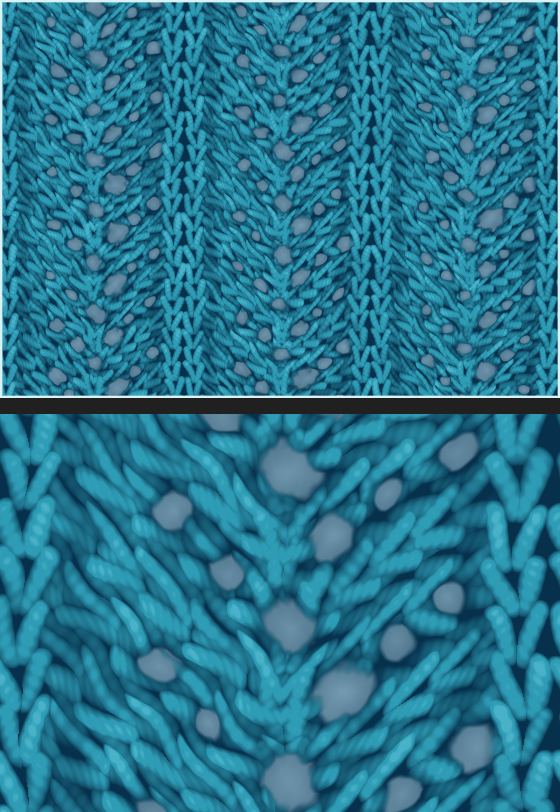
Top: the whole. Bottom: its middle third, enlarged.
Give the GLSL for this texture, as a WebGL 2 fragment shader.

```glsl
#version 300 es
precision highp float;
uniform vec2 u_resolution;
out vec4 outColor;

const vec3 DEEP = vec3(0.025, 0.19, 0.30);
const vec3 SHADE = vec3(0.08, 0.35, 0.45);
const vec3 TEAL = vec3(0.13, 0.47, 0.57);
const vec3 LIGHT = vec3(0.18, 0.61, 0.71);
const vec3 GLINT = vec3(0.36, 0.76, 0.84);
const vec3 BACKING = vec3(0.38, 0.53, 0.62);
const vec3 MARGIN = vec3(0.85, 0.95, 0.96);

// Sizes in canvas heights
const float PANEL_WIDTH = 0.47;
const float LACE_HEIGHT = 0.128;
const float MARGIN_WIDTH = 0.006;

float hash(vec2 p) {
  p = fract(p * vec2(0.1731, 0.3197) + 0.37);
  p += dot(p, p.yx + 19.19);
  return fract(p.x * p.y * 7.31);
}

// Layered sines make the hand-knit unevenness
vec2 wobble(vec2 p) {
  vec2 broad = sin(p.yx * vec2(19.0, 23.0) + p * 11.0);
  vec2 fine = sin(p.yx * vec2(67.0, 53.0) - p * 41.0 + 1.7);
  return broad * 0.0035 + fine * 0.0030;
}

// Uneven light and shadow, about -1 to 1
float patches(vec2 p) {
  vec2 bend = 1.6 * sin(p.yx * vec2(17.0, 29.0));
  vec2 wave = sin(p * vec2(47.0, 39.0) + bend);
  return 0.6 * wave.x * wave.y + 0.4 * sin(dot(p, vec2(83.0, -71.0)) + bend.x);
}

float segmentDistance(vec2 p, vec2 a, vec2 b) {
  vec2 ab = b - a;
  return length(p - a - ab * clamp(dot(p - a, ab) / dot(ab, ab), 0.0, 1.0));
}

// Height of a chain of V stitches; q.x runs along it, q.y across it
float chain(vec2 q, float stitch, float halfWidth, float seed) {
  float side = q.y < 0.0 ? 0.0 : 1.0;
  q.y = abs(q.y);
  float cell = floor(q.x / stitch);
  float radius = halfWidth * 0.50;
  float height = 0.0;
  for (int k = -1; k <= 1; k++) {
    float id = cell + float(k);
    float vary = hash(vec2(id, seed * 7.0 + side));
    vec2 local = q - vec2((id + 0.5) * stitch, (vary - 0.5) * halfWidth * 0.3);
    vec2 a = vec2(-0.44 * stitch, 0.22 * halfWidth);
    vec2 b = vec2(0.44 * stitch, 0.80 * halfWidth);
    float d = segmentDistance(local, a, b) / radius;
    float dome = max(0.0, 1.0 - d * d);
    float lift = 0.92 + 0.30 * local.x / stitch + 0.32 * (vary - 0.5);
    height = max(height, dome * lift);
  }
  float ply = sin((q.x * 1.6 + q.y * 1.3) * 310.0);
  return height * (0.95 + 0.08 * ply);
}

// Sloping cords that rise away from the spine on both sides
float chevrons(vec2 p, float shift, float seed) {
  bool left = p.x < 0.0;
  float slope = left ? 0.85 : 0.65;
  float stitch = left ? 0.056 : 0.044;
  float pitch = LACE_HEIGHT * 0.5;
  float run = sqrt(1.0 + slope * slope);
  float v = (p.y - slope * abs(p.x)) / pitch + shift;
  float row = floor(v);
  float offset = fract(v) - 0.5;
  float phase = hash(vec2(row, seed)) * stitch;
  vec2 along = vec2(abs(p.x) * run + phase, offset * pitch / run);
  float fade = 1.0 - smoothstep(0.42, 0.5, abs(offset));
  return chain(along, stitch, 0.0205, row + seed) * fade;
}

// Distance from the nearest eyelet centre in units of its radius
float eyelets(vec2 p, float seed) {
  float nearest = 9.0;
  for (int j = -2; j <= 3; j++) {
    float f = float(j);
    float centerY = j <= 0 ? -0.095 - 0.048 * f : -0.067 + 0.041 * f;
    float v = (p.y - centerY) / LACE_HEIGHT + 0.5;
    float vary = hash(vec2(floor(v) + 5.0 * f, seed + 3.0));
    vec2 local = vec2(p.x - 0.05 * f - (vary - 0.5) * 0.018, (fract(v) - 0.5) * LACE_HEIGHT);
    local.y += local.x * (j > 0 ? -0.25 : 0.15);
    float size = j == 1 ? 0.032 : j == 0 ? 0.027 : 0.021;
    float radius = size * mix(0.72, 1.12, vary);
    nearest = min(nearest, length(local * vec2(0.95, 1.05)) / radius);
  }
  vec2 ripple = sin(p * 190.0 + seed);
  return nearest + 0.09 * ripple.x * ripple.y;
}

vec3 yarnColor(float height) {
  vec3 color = mix(DEEP, SHADE, smoothstep(0.06, 0.34, height));
  color = mix(color, TEAL, smoothstep(0.28, 0.54, height));
  color = mix(color, LIGHT, smoothstep(0.50, 0.80, height));
  return mix(color, GLINT, 0.6 * smoothstep(0.92, 1.20, height));
}

void main() {
  vec2 p = gl_FragCoord.xy / u_resolution.y;
  vec2 canvas = vec2(u_resolution.x / u_resolution.y, 1.0);
  vec2 warped = p + wobble(p);

  // Panel coordinates, centred on the spine
  float panel = floor((warped.x + 0.009) / PANEL_WIDTH);
  float x = warped.x + 0.009 - (panel + 0.5) * PANEL_WIDTH;
  vec2 lace = vec2(x - 0.01, warped.y - 0.437 - 0.02 * panel);
  float ribDistance = PANEL_WIDTH * 0.5 - abs(x);

  // Two cord layers, then the spine and the paired rib braids
  float under = chevrons(lace + vec2(0.012, 0.0), 0.5, panel + 9.0) * 0.55;
  float height = max(under, chevrons(lace, 0.0, panel));
  height = max(height, chain(vec2(lace.y, lace.x), 0.064, 0.021, panel + 20.0));
  float hollow = (ribDistance - 0.066) / 0.022;
  height *= 1.0 - 0.4 * exp(-hollow * hollow);
  float ribSeed = 30.0 + panel + step(0.0, x);
  float braid = chain(vec2(warped.y, ribDistance - 0.027), 0.042, 0.022, ribSeed);
  height = max(braid, height * smoothstep(0.036, 0.058, ribDistance));

  // Eyelets open to the backing with a shadowed rim
  float light = patches(p);
  float hole = eyelets(lace, panel) + 0.25 * height;
  float inPanel = smoothstep(0.045, 0.065, ribDistance);
  height *= mix(1.0, smoothstep(0.85, 1.75, hole) * 0.65 + 0.35, inPanel);
  height *= 1.04 + 0.24 * light;
  float opening = (1.0 - smoothstep(0.76, 1.04, hole)) * inPanel;
  vec3 color = yarnColor(height);
  color = mix(color, BACKING + 0.10 * (0.55 - hole) + 0.03 * light, opening);

  // Pale margin
  vec2 inset = min(p, canvas - p);
  float edge = min(inset.x, inset.y);
  color = mix(MARGIN, color, smoothstep(MARGIN_WIDTH - 0.0015, MARGIN_WIDTH + 0.0015, edge));
  outColor = vec4(color, 1.0);
}
```
